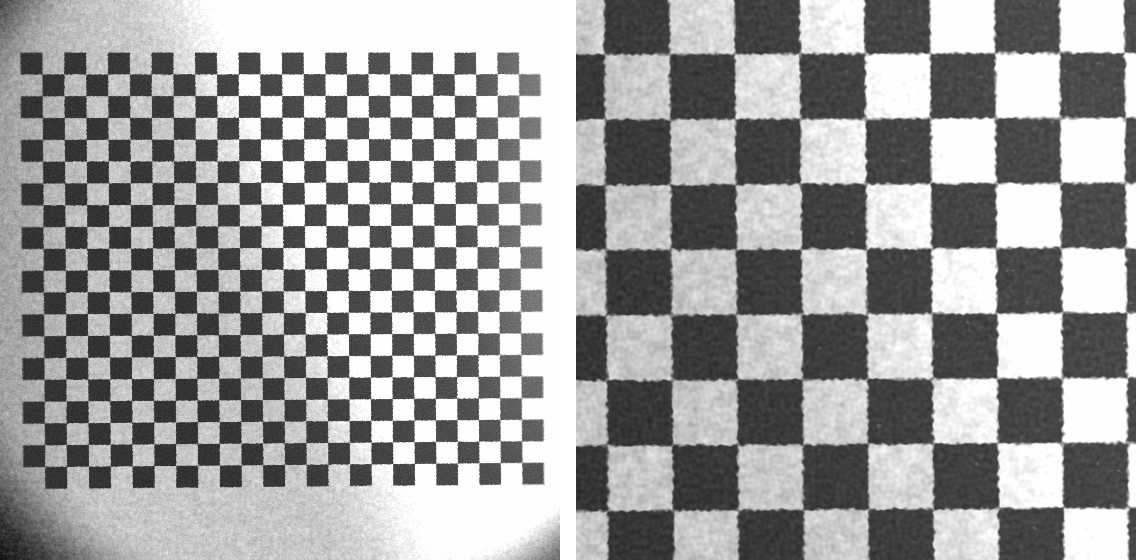
Left, the full canvas; right, a detail of the centre.
This pattern is drawn by a Shadertoy shader. Its source:

```glsl
// Printed checkerboard on grainy paper, lit from the upper right, with dark lens corners.
#define CELLS vec2(24.0, 20.0)     // columns, rows
#define BOARD_TOP 0.906            // upper edge of the board
#define BOARD_LEFT 0.0365          // left edge at the top
#define BOARD_SIZE vec2(0.9283, 0.7797)
#define BULGE 0.012                // lens distortion across the columns
#define EDGE_SOFT 0.036            // half width of a square's edge, in cells
#define INK_TONE 0.20
#define PAPER_TONE 0.78
#define GRAIN 0.13
#define MOTTLE 0.12
#define VIGNETTE 0.82

vec2 hashGradient(vec2 cell) {
    vec2 k = vec2(dot(cell, vec2(127.1, 311.7)), dot(cell, vec2(269.5, 183.3)));
    return 2.0 * fract(sin(k) * 43758.5) - 1.0;
}

float gradientNoise(vec2 p) {
    vec2 i = floor(p), f = fract(p);
    vec2 u = f * f * f * (f * (f * 6.0 - 15.0) + 10.0);
    vec2 e = vec2(0.0, 1.0);
    float low = mix(dot(hashGradient(i), f),
                    dot(hashGradient(i + e.yx), f - e.yx), u.x);
    float high = mix(dot(hashGradient(i + e.xy), f - e.xy),
                     dot(hashGradient(i + e.yy), f - e.yy), u.x);
    return mix(low, high, u.y);
}

// Canvas position to board cells, counted from the top left, with slight perspective
vec2 boardCells(vec2 p) {
    float v = (BOARD_TOP - p.y) / (BOARD_SIZE.y - 0.0091 * p.x);
    float u = (p.x - BOARD_LEFT - 0.0052 * v) / (BOARD_SIZE.x + 0.0013 * v);
    u -= BULGE * u * (1.0 - u);
    return vec2(u, v) * CELLS;
}

// 1 inside the dark squares, 0 on bare paper
float checkerInk(vec2 g, float soft) {
    vec2 inner = clamp(g, vec2(0.5), CELLS - 0.5);
    vec2 wave = 0.5 - abs(mod(inner + 0.5, 2.0) - 1.0);
    vec2 side = clamp(wave / soft, -1.0, 1.0);
    vec2 border = min(g, CELLS - g);
    float inside = smoothstep(-soft, soft, min(border.x, border.y));
    return smoothstep(-0.85, 0.75, side.x * side.y) * inside;
}

void mainImage(out vec4 fragColor, in vec2 fragCoord) {
    vec2 p = fragCoord / iResolution.xy;
    float grain = gradientNoise(p * 330.0);
    float mottle = gradientNoise(p * 125.0) + 0.5 * gradientNoise(p * 47.0 + 9.0);

    // Squares with rough printed edges, blurrier toward the sides
    vec2 rough = vec2(gradientNoise(p * 290.0 + 31.0), gradientNoise(p * 290.0 + 77.0));
    float pixel = 0.7 * CELLS.x / (BOARD_SIZE.x * min(iResolution.x, iResolution.y));
    float soft = max(EDGE_SOFT, pixel) + 0.04 * smoothstep(0.36, 0.5, abs(p.x - 0.5));
    float ink = checkerInk(boardCells(p) + 0.05 * rough, soft);

    // Paper: dim left side, overexposed upper right, round lens falloff
    float toLight = p.x + 0.4 * (p.y - 0.5);
    float paper = mix(0.60, PAPER_TONE, smoothstep(-0.08, 0.22, p.x));
    paper += 0.55 * smoothstep(0.38, 0.8, toLight) + 0.4 * smoothstep(0.7, 1.2, toLight);
    paper *= 1.0 - VIGNETTE * smoothstep(0.58, 0.765, length(p - vec2(0.53, 0.55)));
    paper += GRAIN * grain + MOTTLE * mottle;

    // Ink: greyer toward the light, hazy at the right margin, with pale flecks
    float haze = smoothstep(0.8, 0.98, p.x) * smoothstep(0.03, 0.5, p.y);
    float fleck = smoothstep(0.32, 0.65, gradientNoise(p * 260.0 + 53.0));
    float dark = INK_TONE + 0.11 * smoothstep(0.2, 0.85, toLight) + 0.17 * haze;
    dark += 0.09 * grain + 0.02 * mottle + 0.16 * fleck * smoothstep(0.1, 0.7, p.x);

    float tone = mix(clamp(paper, 0.0, 0.995), dark, ink);
    fragColor = vec4(vec3(clamp(tone, 0.0, 1.0)), 1.0);
}
```
